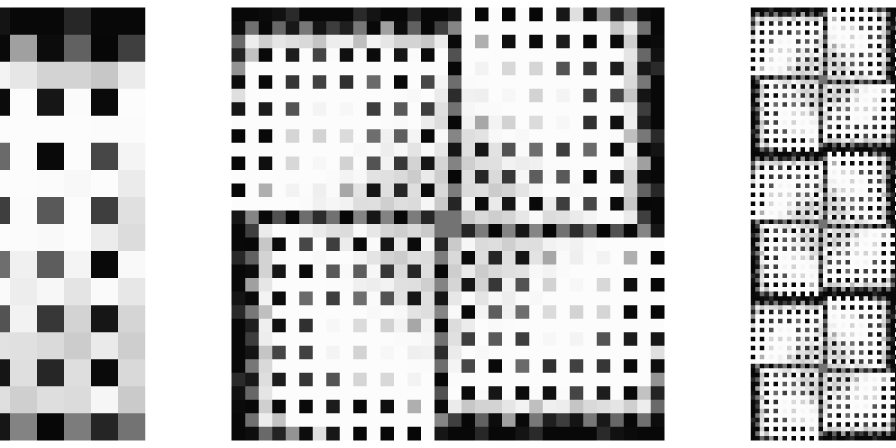
A Shadertoy shader for this pattern:

```glsl
// Three square panels of grey cells, made from 1, 2x2 and 6x6 copies of one tile.
// Each tile is a 16x16 grid of dots with a dark rim and a ruled lower row; quarter
// turns of neighbouring tiles form pinwheels. Supersampling smooths the edges.

float hash(vec2 p) {
    vec3 q = fract(vec3(p.xyx) * 0.1031);
    q += dot(q, q.yzx + 33.33);
    return fract((q.x + q.y) * q.z);
}

float segmentDistance(vec2 p, vec2 a, vec2 b) {
    vec2 ab = b - a;
    return length(p - a - ab * clamp(dot(p - a, ab) / dot(ab, ab), 0.0, 1.0));
}

// Grey level of a tile cell, with column and row counted from the top left
float tileShade(vec2 cell) {
    float grain = hash(cell + 17.0);
    float tone = hash(cell.yx + 71.0);

    // Dots fade towards a clearing that leans to the lower left
    if (mod(cell.x, 2.0) < 0.5 && mod(cell.y, 2.0) > 0.5) {
        float dark = 0.035 + 0.28 * tone * tone * tone;
        if (cell.y > 14.5 || cell.y < 1.5 || cell.x < 0.5) return dark * 0.8;
        float reach = segmentDistance(cell, vec2(7.5, 8.0), vec2(4.5, 13.5));
        float ink = smoothstep(0.5, 5.0, reach + 3.0 * (grain - 0.5));
        return mix(0.97, dark, ink);
    }

    // Ruled row between the lowest dots
    if (cell.y > 14.5) return cell.x > 14.5 ? 0.45 : mix(0.28, 0.6, grain);

    // Ragged rim along the top, running a little way down the left side
    float rim = min(cell.y, 1.2 * cell.x + 0.35 * cell.y);
    float paper = 0.99 * smoothstep(-0.4, 2.8, rim + grain - 0.5);
    paper -= 0.2 * tone * smoothstep(17.0, 26.0, cell.x + cell.y);
    return max(paper, 0.03);
}

// Quarter turns clockwise around each group of two by two tiles
vec2 turnCell(vec2 cell, vec2 tile) {
    vec2 odd = mod(tile, 2.0);
    if (odd.x > 0.5 && odd.y > 0.5) return 15.0 - cell;
    if (odd.x > 0.5) return vec2(cell.y, 15.0 - cell.x);
    if (odd.y > 0.5) return vec2(15.0 - cell.y, cell.x);
    return cell;
}

// Position is centred on the canvas, in units of its height
float panels(vec2 pos) {
    float index = clamp(round(pos.x / 1.159), -1.0, 1.0);
    vec2 p = vec2(pos.x - 1.159 * index, -pos.y) / 0.966 + 0.5;
    if (any(lessThan(p, vec2(0.0))) || any(greaterThanEqual(p, vec2(1.0)))) return 1.0;

    float tiles = index < -0.5 ? 1.0 : index < 0.5 ? 2.0 : 6.0;
    vec2 tile = floor(p * tiles);
    vec2 cell = min(floor(fract(p * tiles) * 16.0), 15.0);
    return tileShade(turnCell(cell, tile));
}

void mainImage(out vec4 fragColor, in vec2 fragCoord) {
    const int SIDE = 4;
    float shade = 0.0;
    for (int y = 0; y < SIDE; y++) {
        for (int x = 0; x < SIDE; x++) {
            vec2 offset = (vec2(x, y) + 0.5) / float(SIDE) - 0.5;
            shade += panels((fragCoord + offset - 0.5 * iResolution.xy) / iResolution.y);
        }
    }
    fragColor = vec4(vec3(shade / float(SIDE * SIDE)), 1.0);
}
```
